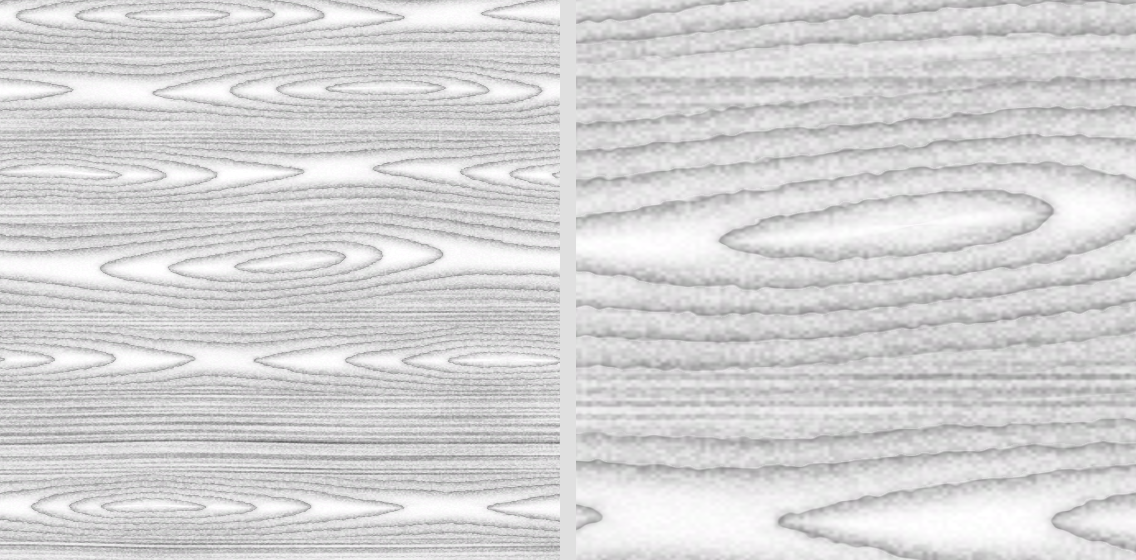
Left: the whole. Right: its middle third, enlarged.
Give the GLSL for this texture, as a three.js fragment shader.

```glsl
varying vec2 vUv;

const float PI = 3.14159265;
const vec3 PALE_WOOD = vec3(1.0, 0.997, 1.0);

float hash(vec2 p) {
  vec3 q = fract(p.xyx * 0.1031);
  q += dot(q, q.yzx + 33.33);
  return fract((q.x + q.y) * q.z);
}

float noise(vec2 p) {
  vec2 cell = floor(p);
  vec2 f = fract(p);
  f = f * f * (3.0 - 2.0 * f);
  float low = mix(hash(cell), hash(cell + vec2(1.0, 0.0)), f.x);
  float high = mix(hash(cell + vec2(0.0, 1.0)), hash(cell + 1.0), f.x);
  return mix(low, high, f.y);
}

float smoothMin(float a, float b, float k) {
  float q = max(k - abs(a - b), 0.0) / k;
  return min(a, b) - q * q * k * 0.25;
}

// Slow wander of the grain, mostly along the board
vec2 warp(vec2 p) {
  float along = noise(p * vec2(4.0, 9.0) + 7.0) - 0.5;
  float across = noise(p * vec2(3.0, 4.0) + 21.0) - 0.5;
  float ripple = noise(p * vec2(11.0, 15.0) + 43.0) - 0.5;
  return p + vec2(0.09 * along, 0.015 * across + 0.006 * ripple);
}

// x: growth ring height, y: distance from the nearest heart line, in rings
vec2 grain(vec2 p) {
  p = warp(p);
  vec2 result = vec2(1000.0);
  for (int i = 0; i < 6; i++) {
    float row = float(i);
    float broad = 1.0 - step(0.5, abs(row - 2.0));
    float k = i == 0 ? -1.4 : row - 1.0;
    float heartY = 0.36 + 0.18 * k - 0.0065 * k * k;
    float heartX = fract(0.5 + (row - 2.0) * 0.6);
    float dx = p.x - heartX;
    float dy = p.y - heartY - broad * 0.014 * sin(2.0 * PI * dx);
    float spread = mix(92.0, 66.0, broad) * dy;
    float taper = mix(4.4, 3.9, broad) * sin(PI * dx);
    result.x = smoothMin(result.x, length(vec2(taper, spread)), 0.8);
    result.y = min(result.y, abs(spread));
  }
  return result;
}

// Darkening near ring borders: a soft inner ramp and a short outer halo
float ringShade(float height, float slope) {
  float f = fract(height);
  float inner = (1.0 - f) / slope;
  float outer = f / slope + 1.0 - step(1.0, height);
  float reach = clamp(0.45 / slope, 0.0055, 0.011);
  float halo = 0.11 * exp(-min(inner, outer) / 0.0032);
  float ramp = 0.3 * exp(-inner / reach) * smoothstep(0.0, 0.0018, inner);
  return halo + ramp;
}

// Thin straight lines of uneven strength
float streaks(vec2 p, float count) {
  float y = p.y * count;
  float line = floor(y);
  float strength = hash(vec2(line, count));
  float fade = 0.4 + 0.6 * noise(vec2(p.x * 4.0 + line * 3.7, line));
  float profile = 1.0 - smoothstep(0.08, 0.36, abs(fract(y) - 0.5));
  return profile * strength * strength * fade;
}

void main() {
  vec2 p = vUv;

  // Ring field and its slope, so borders keep an even width
  float e = 0.001;
  vec2 wood = grain(p);
  vec2 gradient = vec2(grain(p + vec2(e, 0.0)).x, grain(p + vec2(0.0, e)).x) - wood.x;
  float slope = max(length(gradient) / e, 2.0);

  // Ragged ring borders around a solid first heart
  float rag = noise(p * vec2(150.0, 300.0)) + 0.6 * noise(p * vec2(45.0, 90.0)) - 0.8;
  float height = max(wood.x - 0.3 + rag * min(0.0028 * slope, 0.3), 0.0);
  float shade = ringShade(height, slope);

  // Pale hearts and greyer outer wood
  float cloud = noise(p * vec2(7.0, 16.0) + 60.0);
  float tone = 1.01 - 0.05 * smoothstep(0.8, 4.5, wood.y) - 0.035 * cloud - shade;

  // Straight grain between the hearts
  vec2 flow = vec2(p.x, p.y + 0.008 * noise(vec2(p.x * 3.0, p.y * 5.0)));
  float straight = smoothstep(4.2, 6.0, wood.y + 1.8 * (noise(p * vec2(3.0, 8.0) + 90.0) - 0.5));
  float fiber = noise(flow * vec2(6.0, 210.0)) - 0.5;
  float band = 0.94 - 0.08 * cloud + 0.1 * fiber;
  band -= 0.4 * streaks(flow, 128.0) + 0.34 * streaks(flow, 67.0);
  tone = mix(tone, band, 0.78 * straight);

  // Fine speckle, strongest in the darker wood
  float speck = noise(p * vec2(340.0, 480.0)) - 0.5;
  tone += speck * mix(0.03, 0.15, smoothstep(0.99, 0.78, tone));
  float tint = 0.012 * (noise(p * vec2(150.0, 240.0) + 130.0) - 0.5);

  vec3 color = PALE_WOOD * tone + vec3(tint, -tint, tint);
  gl_FragColor = vec4(clamp(color, 0.0, 1.0), 1.0);
}
```
